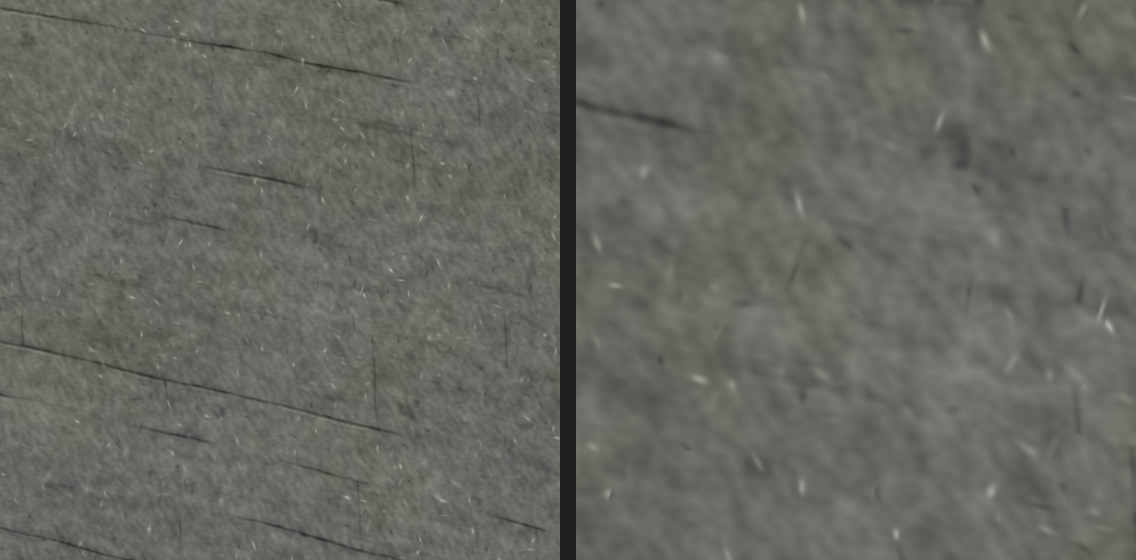
Left: the whole. Right: its middle third, enlarged.
A Shadertoy shader for this texture:

```glsl
// Weathered grey boards seen at a slant: mottled gradient noise, broken
// cracks sloping down to the right, faint upright seams, and small
// pale and dark chips scattered over jittered grids.

#define MEAN_TONE 0.412
#define BROAD_CONTRAST 0.050
#define MOTTLE_CONTRAST 0.070
#define FINE_CONTRAST 0.075
#define BOARD_ROWS 8.5
#define CRACK_WIDTH 0.0024
#define CRACK_DEPTH 0.15
#define SEAM_DEPTH 0.065
#define CHIP_CELLS 48.0
#define CHIP_BRIGHTNESS 0.24
#define CHIP_ANGLE -1.05

vec2 hash2(vec2 cell) {
    uvec2 v = uvec2(ivec2(floor(cell))) * 1664525u + 1013904223u;
    v.x += v.y * 1664525u;
    v.y += v.x * 1664525u;
    v ^= v >> 16u;
    v.x += v.y * 1664525u;
    v.y += v.x * 1664525u;
    v ^= v >> 16u;
    return vec2(v & 65535u) / 65536.0;
}

vec2 gradientAt(vec2 cell) {
    float a = 6.2832 * hash2(cell).x;
    return vec2(cos(a), sin(a));
}

// Gradient noise, roughly -1 to 1
float noise(vec2 p) {
    vec2 i = floor(p), f = p - i;
    vec2 u = f * f * f * (f * (f * 6.0 - 15.0) + 10.0);
    vec2 e = vec2(1, 0);
    float low = mix(dot(gradientAt(i), f), dot(gradientAt(i + e.xy), f - e.xy), u.x);
    float high = mix(dot(gradientAt(i + e.yx), f - e.yx), dot(gradientAt(i + e.xx), f - e.xx), u.x);
    return 1.4 * mix(low, high, u.y);
}

vec2 rotate(vec2 p, float angle) {
    float c = cos(angle), s = sin(angle);
    return vec2(c * p.x + s * p.y, c * p.y - s * p.x);
}

float softLine(float d, float width) {
    return exp(-d * d / (width * width));
}

// Signed chips: mostly pale slivers, some dark ones
float chips(vec2 p, float cells, float share) {
    vec2 home = floor(p * cells);
    float sum = 0.0;
    for (int y = -1; y <= 1; y++)
    for (int x = -1; x <= 1; x++) {
        vec2 cell = home + vec2(x, y);
        vec2 place = hash2(cell), kind = hash2(cell + 311.0), form = hash2(cell + 733.0);
        vec2 d = rotate(p * cells - cell - place, CHIP_ANGLE + 2.2 * (form.x - 0.5));
        d.x += 0.7 * d.y * d.y;
        vec2 size = vec2(mix(0.14, 0.36, form.y), mix(0.07, 0.14, place.x));
        float strength = kind.y > 0.3 ? mix(0.2, 1.0, pow(kind.y, 5.0)) : -0.35;
        sum += step(kind.x, share) * strength * exp(-dot(d / size, d / size));
    }
    return sum;
}

// Rough dark pits, rare and larger than the chips
float pits(vec2 p) {
    vec2 q = p * 6.0 + 0.10 * vec2(noise(p * 55.0), noise(p * 55.0 + 40.0));
    vec2 cell = floor(q), h = hash2(cell + 97.0);
    vec2 d = (q - cell - 0.3 - 0.4 * h) / vec2(0.085, 0.04 + 0.04 * h.y);
    return step(h.x, 0.22) * exp(-dot(d, d));
}

void mainImage(out vec4 fragColor, in vec2 fragCoord) {
    vec2 p = fragCoord / iResolution.xy;

    // Board coordinates: the slope steepens towards the bottom
    float slope = mix(0.255, 0.165, p.y);
    float across = p.y + slope * p.x + 0.004 * noise(p * vec2(7, 5)) + 0.0012 * noise(p * 38.0);
    vec2 grain = vec2(p.x - 0.2 * p.y, across);
    float row = floor(across * BOARD_ROWS);
    vec2 rowHash = hash2(vec2(row, 17));
    float d = (fract(across * BOARD_ROWS) - 0.5 - 0.5 * (rowHash.x - 0.5)) / BOARD_ROWS;
    float board = row + step(0.0, d);

    // Mottled surface at three scales
    float broad = noise(grain * vec2(3, 5) + 9.0) + 0.6 * noise(grain * vec2(8, 15));
    float mottle = noise(grain * vec2(22, 34)) + 0.5 * noise(p * 48.0 + 5.0);
    vec2 slanted = rotate(p, CHIP_ANGLE);
    float fine = noise(slanted * vec2(48, 100)) + 0.6 * noise(grain * vec2(105, 150));
    float tone = MEAN_TONE + BROAD_CONTRAST * 0.6 * broad;
    tone += MOTTLE_CONTRAST * 0.65 * mottle + FINE_CONTRAST * 0.65 * fine;
    tone += 0.014 * (hash2(vec2(board, 5)).y - 0.5);

    // Broken cracks with a soft shadow and a pale lower lip
    float along = noise(vec2(p.x * 3.2 + 20.0 * rowHash.y, row * 7.37 + 0.4));
    float open = smoothstep(0.02, 0.30, along);
    float ragged = 0.75 + 0.5 * noise(vec2(p.x * 28.0, row + 0.5));
    float lip = smoothstep(-0.1, 0.4, noise(vec2(p.x * 9.0, row * 3.3 + 0.6)));
    tone -= CRACK_DEPTH * open * ragged * softLine(d, CRACK_WIDTH);
    tone -= 0.022 * (0.4 + open) * softLine(d, 4.0 * CRACK_WIDTH);
    tone += 0.075 * open * lip * softLine(d + 2.2 * CRACK_WIDTH, CRACK_WIDTH);

    // Short faint streaks along the boards
    float streak = noise(vec2(grain.x * 5.0, across * 62.0));
    tone -= 0.035 * smoothstep(0.35, 0.8, streak);

    // Upright seams inside single boards
    float upright = (p.x + 0.06 * p.y + 0.003 * noise(p * 14.0)) * 4.0 + 0.37 * board;
    vec2 seam = hash2(vec2(floor(upright), board + 50.0));
    float seamGap = (fract(upright) - 0.2 - 0.6 * seam.x) / 4.0;
    float seamFade = smoothstep(-0.25, 0.25, noise(vec2(board * 3.1, p.y * 13.0)));
    tone -= SEAM_DEPTH * step(seam.y, 0.35) * seamFade * softLine(seamGap, CRACK_WIDTH);

    // Chips gather in patches
    float patchy = smoothstep(-0.5, 0.6, noise(p * 6.0 + 30.0));
    tone += CHIP_BRIGHTNESS * chips(p, CHIP_CELLS, mix(0.12, 0.55, patchy));
    tone += 0.4 * CHIP_BRIGHTNESS * chips(p + 3.7, 0.55 * CHIP_CELLS, 0.35);
    tone -= 0.11 * pits(p);

    // Olive towards the top, cooler towards the bottom
    float olive = smoothstep(-0.55, 0.75, noise(p * 4.0 + 60.0) + 0.4 * noise(p * 17.0) + 0.7 * (p.y - 0.5));
    vec3 coolGrey = vec3(1.0, 1.005, 0.975);
    vec3 oliveGrey = vec3(1.0, 1.005, 0.895);
    vec3 color = clamp(tone, 0.18, 0.78) * mix(coolGrey, oliveGrey, olive);
    fragColor = vec4(color, 1.0);
}
```
